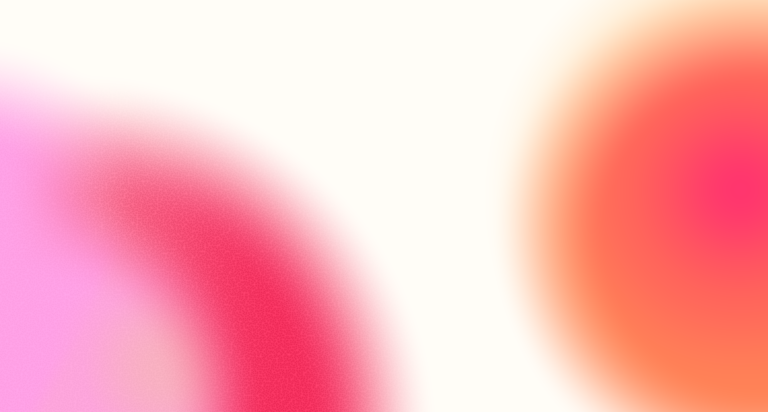
A Shadertoy shader for this background:

```glsl
vec2 hash2(vec2 cell) {
    vec3 q = fract(cell.xyx * vec3(0.1031, 0.1030, 0.0973));
    q += dot(q, q.yzx + 33.33);
    return fract((q.xx + q.yz) * q.zy);
}

// Distance to the nearest scattered point
float cellular(vec2 p) {
    vec2 cell = floor(p);
    float nearest = 1.5;
    for (int y = -1; y <= 1; y++)
        for (int x = -1; x <= 1; x++) {
            vec2 neighbour = cell + vec2(x, y);
            nearest = min(nearest, length(neighbour + hash2(neighbour) - p));
        }
    return nearest;
}

// Soft disc: 1 within the inner radius, 0 beyond the outer one
float glow(vec2 p, vec2 centre, float inner, float outer) {
    return 1.0 - smoothstep(inner, outer, length(p - centre));
}

void mainImage(out vec4 fragColor, in vec2 fragCoord) {
    vec2 p = fragCoord / iResolution.y;
    p.x += 0.5 * (1.869 - iResolution.x / iResolution.y);

    vec3 cream = vec3(1.0, 0.992, 0.97);
    vec3 lilac = vec3(1.0, 0.63, 0.90);
    vec3 salmon = vec3(0.97, 0.70, 0.74);
    vec3 color = cream;

    // Lilac glow and the pink fill inside the arc
    float lilacGlow = glow(p, vec2(-0.10, 0.34), 0.30, 0.58);
    float fill = glow(p, vec2(0.17, -0.07), 0.45, 0.75);
    float seam = smoothstep(-0.03, 0.04, p.x - 0.085 - 0.5 * p.y);
    float warmth = 0.9 * glow(p, vec2(0.42, 0.11), 0.02, 0.32);
    vec3 fillColor = mix(lilac, salmon, max(warmth, 0.25 * seam));
    color = mix(color, fillColor, max(lilacGlow, fill));

    // Crimson arc, fading towards the upper left
    float arc = glow(p, vec2(0.17, -0.07), 0.58, 0.90);
    arc *= 1.0 - glow(p, vec2(0.097, 0.0), 0.30, 0.55);
    arc *= smoothstep(0.0, 0.35, p.x);
    vec3 arcColor = mix(vec3(0.97, 0.42, 0.55), vec3(0.96, 0.19, 0.37),
                        smoothstep(0.2, 0.7, p.x));
    color = mix(color, arcColor, arc);

    // Fine grain on the left shapes
    float grain = cellular(p * 200.0) - 0.45;
    color += 0.07 * grain * max(arc, 0.35 * max(fill, lilacGlow));

    // Orange sun with a peach halo and an offset pink heart
    float halo = 0.6 * glow(p, vec2(1.85, 0.52), 0.42, 0.69);
    color = mix(color, vec3(1.0, 0.82, 0.58), halo);
    float heart = length(p - vec2(1.80, 0.54));
    vec3 sunColor = mix(vec3(1.0, 0.21, 0.43), vec3(1.0, 0.38, 0.36),
                        smoothstep(0.0, 0.28, heart));
    sunColor = mix(sunColor, vec3(1.0, 0.51, 0.34), smoothstep(0.2, 0.5, heart));
    color = mix(color, sunColor, glow(p, vec2(1.837, 0.428), 0.36, 0.645));

    fragColor = vec4(clamp(color, 0.0, 1.0), 1.0);
}
```
